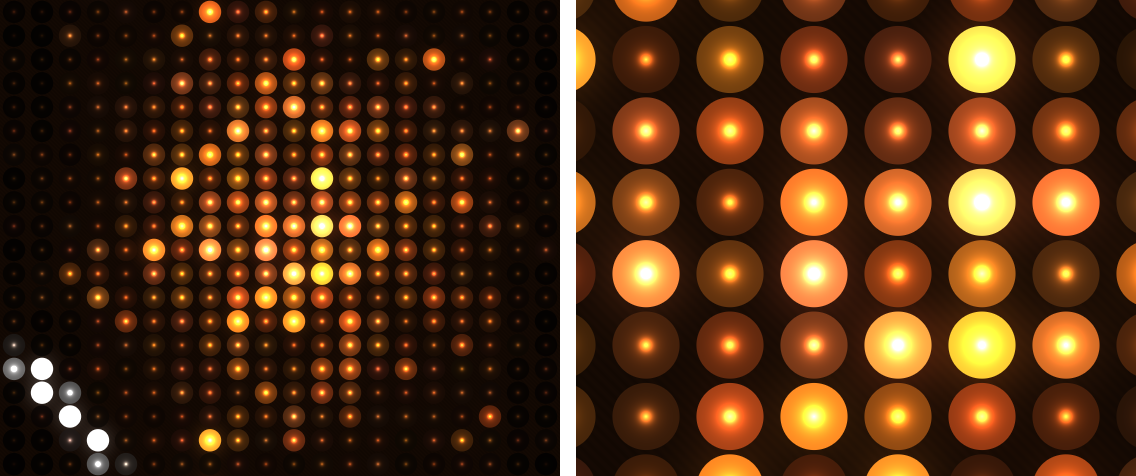
Left, the full canvas; right, a detail of the centre.
This background is drawn by a Shadertoy shader. Its source:

```glsl
const float COUNT = 20.0;   // lamps across and down

vec3 hash3(vec2 cell) {
    vec3 p = fract(cell.xyx * vec3(0.1031, 0.1030, 0.0973) + 0.37);
    p += dot(p, p.yxz + 33.33);
    return fract((p.xxy + p.yzz) * p.zyx);
}

// White diagonal streak near the lower left corner
float streakAt(vec2 cell) {
    vec2 v = cell - vec2(0.8, 3.7);
    float along = dot(v, vec2(0.6, -0.8));
    float across = abs(dot(v, vec2(0.8, 0.6)));
    return (1.0 - smoothstep(0.25, 0.85, across))
         * (1.0 - smoothstep(1.9, 3.9, abs(along - 1.7)));
}

// Lamp tint in rgb, brightness in a
vec4 lampAt(vec2 cell) {
    cell = mod(cell, COUNT);
    vec3 rnd = hash3(cell);
    vec3 rnd2 = hash3(cell + 47.0);

    // Warm cluster in the middle, with a few hot lamps
    vec2 q = (cell - vec2(10.0, 10.3)) / vec2(4.7, 6.0);
    float cluster = exp(-dot(q, q));
    float level = cluster * (mix(0.3, 1.0, rnd.x) + 2.4 * pow(rnd.y, 9.0));

    // Faint standby light and stray bright lamps
    float inside = 1.0 - smoothstep(6.5, 9.0, abs(cell.x - 10.0));
    level += 0.04 * rnd.z * rnd.z + 0.035 * inside;
    level += inside * step(0.88, rnd2.x) * (0.2 + 0.5 * rnd2.y + pow(rnd2.y, 12.0));

    float streak = streakAt(cell);
    vec3 tint = mix(vec3(1.0, 0.38, 0.12), vec3(1.0, 0.56, 0.12), rnd2.z);
    tint.b += 0.1 * rnd.z * rnd.z;
    return vec4(mix(tint, vec3(1.0), smoothstep(0.0, 0.4, streak)),
                level + 1.6 * streak * streak);
}

void mainImage(out vec4 fragColor, in vec2 fragCoord) {
    vec2 uv = fragCoord / iResolution.xy;
    vec2 aspect = vec2(iResolution.x / iResolution.y, 1.0);
    vec2 cell = floor(uv * COUNT);
    vec2 local = fract(uv * COUNT) - 0.5;

    // Dark panel with a fine diagonal weave
    float weave = cos(6.28318 * dot(uv, vec2(140.0, 120.0)));
    vec3 panel = vec3(0.075, 0.034, 0.010) * (0.92 + 0.08 * weave);

    // Halo spilled by this lamp and its neighbours
    vec3 halo = vec3(0.0);
    for (int j = -1; j <= 1; j++) {
        for (int i = -1; i <= 1; i++) {
            vec2 o = vec2(i, j);
            vec4 lamp = lampAt(cell + o);
            vec2 d = (local - o) * aspect;
            halo += lamp.rgb * min(lamp.a * lamp.a, 4.0) * 0.06 * exp(-2.5 * dot(d, d));
        }
    }

    // Disc: flat body, soft glow, hot core and pinprick
    vec4 lamp = lampAt(cell);
    float dist = length(local * aspect);
    float r = dist / 0.47;
    float heat = lamp.a * (0.65 + 0.6 * exp(-4.0 * r * r) + 2.2 * exp(-28.0 * r * r))
               + 2.2 * sqrt(lamp.a) * exp(-10.0 * r);
    vec3 disc = vec3(0.010, 0.005, 0.003) + lamp.rgb * heat + 0.3 * halo;

    float mask = clamp((0.47 - dist) * iResolution.y / COUNT + 0.5, 0.0, 1.0);
    vec3 color = mix(panel + halo, min(disc, 1.0), mask);
    fragColor = vec4(clamp(color, 0.0, 1.0), 1.0);
}
```
